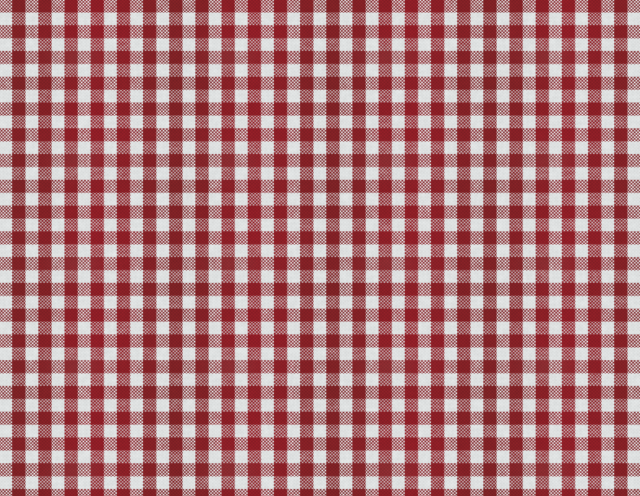
Give the GLSL for this texture, as a Shadertoy shader.

```glsl
// Red and white gingham cloth: crossing dyed stripes in a plain weave with slight wear.

const float TAU = 6.2831853;
const vec2 REPEATS = vec2(24.45, 19.25);     // checks across and down
const vec2 STRIPE_CENTER = vec2(0.717, 0.02); // first red stripe, in repeats
const vec2 WEAR_TILE = vec2(6.0, 4.0);       // repeats between similar worn areas
const float WEAVE_CYCLES = 8.0;              // thread pairs per repeat

const vec3 WHITE_YARN = vec3(0.875, 0.885, 0.885);
const vec3 BRIGHT_RED = vec3(0.565, 0.115, 0.150);
const vec3 DARK_RED = vec3(0.485, 0.135, 0.145);
const vec3 FADED_RED = vec3(0.540, 0.300, 0.290);

vec2 hash22(vec2 p) {
    vec3 q = fract(p.xyx * vec3(0.1031, 0.1030, 0.0973));
    q += dot(q, q.yzx + 33.33);
    return fract((q.xx + q.yz) * q.zy);
}

// Distance to the nearest scattered point.
float cellular(vec2 p) {
    vec2 cell = floor(p);
    float nearest = 2.0;
    for (int y = -1; y <= 1; y++) {
        for (int x = -1; x <= 1; x++) {
            vec2 neighbor = cell + vec2(x, y);
            nearest = min(nearest, distance(p, neighbor + hash22(neighbor)));
        }
    }
    return nearest;
}

// Coverage of a stripe centered on each integer.
float stripe(float x, float halfWidth, float blur) {
    float d = abs(fract(x + 0.5) - 0.5);
    return 1.0 - smoothstep(halfWidth - blur, halfWidth + blur, d);
}

// Alternating over-under pattern, faded out when too fine to resolve.
float plainWeave(vec2 p, float cycles, float pixel) {
    vec2 wave = sin(TAU * cycles * p);
    return wave.x * wave.y * (1.0 - smoothstep(0.42, 0.8, cycles * pixel));
}

// Soft worn patch, repeated once per tile.
float wornPatch(vec2 p, vec2 center, vec2 tile) {
    vec2 d = mod(p - center + 0.5 * tile, tile) - 0.5 * tile;
    d *= vec2(0.9, 1.8);
    return exp(-dot(d, d));
}

// Dye shade that drifts from stripe to stripe.
vec3 dyeColor(vec2 p, vec2 tile) {
    vec2 drift = cos(TAU * floor(p + 0.5) / tile);
    float shade = 0.45 + 0.38 * drift.x + 0.12 * drift.y;
    return mix(BRIGHT_RED, DARK_RED, clamp(shade, 0.0, 1.0));
}

void mainImage(out vec4 fragColor, in vec2 fragCoord) {
    vec2 p = fragCoord / iResolution.xy * REPEATS - STRIPE_CENTER;
    vec2 pixelSize = REPEATS / iResolution.xy;
    float pixel = max(pixelSize.x, pixelSize.y);

    // Threads and their irregular thickness
    float weave = plainWeave(p, WEAVE_CYCLES, pixel);
    float slubX = cellular(p * vec2(9.0, 2.5)) - 0.5;
    float slubY = cellular(p * vec2(2.5, 9.0) + 17.0) - 0.5;

    // Dyed stripes with toothed edges
    vec2 edge = 0.25 + 0.010 * sin(TAU * WEAVE_CYCLES * p.yx);
    float blur = 0.6 * pixel + 0.008;
    float warp = stripe(p.x, edge.x, blur);
    float weft = stripe(p.y, edge.y, blur);

    // Warp threads show slightly more than weft threads
    float warpOnTop = clamp(0.59 + 0.38 * weave + 0.14 * (slubX - slubY), 0.0, 1.0);
    float dye = mix(weft, warp, warpOnTop);
    dye = mix(dye, sqrt(dye), 0.4);

    // Shade, wear and relief
    float wear = wornPatch(p, vec2(2.2, 1.0), WEAR_TILE);
    vec3 red = mix(dyeColor(p, WEAR_TILE), FADED_RED, 0.3 * wear);
    vec3 cloth = mix(WHITE_YARN, red, dye);
    float relief = 1.0 + mix(0.015, 0.06, dye) * weave + 0.03 * (slubX + slubY);

    fragColor = vec4(clamp(cloth * relief, 0.0, 1.0), 1.0);
}
```
